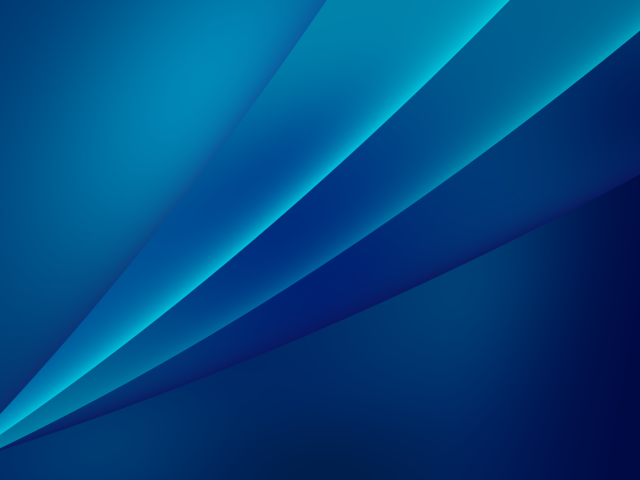
Reproduce this background procedurally as a Shadertoy shader.

```glsl
// Overlapping blue sheets fanning out from the lower left, with glowing and shaded curved rims.

// Soft elliptical spot, stretched along a direction: size.x along it, size.y across it.
float spot(vec2 p, vec2 center, vec2 direction, vec2 size) {
    vec2 axis = normalize(direction);
    vec2 d = p - center;
    vec2 q = vec2(dot(d, axis), dot(d, vec2(axis.y, -axis.x))) / size;
    return exp(-dot(q, q));
}

// Signed distance to the parabola y = c.x + c.y x + c.z x^2, positive above it.
float rimDistance(vec2 p, vec3 c) {
    float slope = c.y + 2.0 * c.z * p.x;
    return (p.y - c.x - p.x * (c.y + c.z * p.x)) / sqrt(1.0 + slope * slope);
}

// Light or shadow that fades away from a rim.
float rimFade(float d, float width) {
    return exp(-max(d, 0.0) / width);
}

// Lay a sheet over everything above its rim.
vec3 cover(vec3 below, vec3 sheet, float d) {
    float soft = 0.75 / iResolution.y;
    return mix(below, sheet, smoothstep(-soft, soft, d));
}

// Deep sheet at the lower right
vec3 floorSheet(vec2 p) {
    vec3 color = vec3(0.0, 0.13, 0.385);
    color = mix(color, vec3(0.0, 0.255, 0.47), spot(p, vec2(1.0, 0.42), vec2(1.0, 0.5), vec2(0.36, 0.25)));
    color = mix(color, vec3(0.0, 0.235, 0.45), spot(p, vec2(0.22, 0.07), vec2(1.0, 0.2), vec2(0.27, 0.15)));
    color = mix(color, vec3(0.0, 0.115, 0.28), 0.8 * spot(p, vec2(0.68, 0.0), vec2(1.0, 0.0), vec2(0.25, 0.13)));
    return mix(color, vec3(0.0, 0.04, 0.27), smoothstep(0.95, 1.4, p.x + 0.15 * (0.5 - p.y)));
}

// Sheet with a shadowed rim
vec3 lowerSheet(vec2 p, float d) {
    vec3 color = vec3(0.0, 0.25, 0.48);
    color = mix(color, vec3(0.0, 0.13, 0.45), spot(p, vec2(0.66, 0.40), vec2(1.0, 0.6), vec2(0.30, 0.2)));
    color = mix(color, vec3(0.0, 0.11, 0.35), spot(p, vec2(1.36, 0.77), vec2(1.0, 0.5), vec2(0.22, 0.2)));
    return mix(color, vec3(0.05, 0.07, 0.36), 0.8 * rimFade(d, 0.028));
}

// Sheet with a dim teal rim, brightest at the right
vec3 middleSheet(vec2 p, float d) {
    vec3 color = vec3(0.0, 0.39, 0.57);
    color = mix(color, vec3(0.0, 0.165, 0.49), spot(p, vec2(0.61, 0.48), vec2(1.0, 0.8), vec2(0.40, 0.28)));
    float strength = mix(0.42, 0.85, smoothstep(0.6, 1.3, p.x));
    return mix(color, vec3(0.0, 0.70, 0.79), strength * rimFade(d, 0.032));
}

// Sheet with the strong cyan rim
vec3 upperSheet(vec2 p, float d) {
    vec3 color = mix(vec3(0.0, 0.32, 0.59), vec3(0.0, 0.51, 0.67), smoothstep(0.5, 0.95, p.y));
    color = mix(color, vec3(0.0, 0.20, 0.53), 0.8 * spot(p, vec2(0.58, 0.60), vec2(0.75, 0.66), vec2(0.25, 0.11)));
    return mix(color, vec3(0.0, 0.80, 0.88), 0.92 * rimFade(d, 0.035));
}

// Top left sheet: a broad light streak beside a shadowed rim
vec3 topSheet(vec2 p, float d) {
    vec3 color = mix(vec3(0.0, 0.20, 0.43), vec3(0.0, 0.54, 0.72),
                     spot(p, vec2(0.44, 0.83), vec2(0.65, 0.76), vec2(0.52, 0.28)));
    vec3 shadow = mix(vec3(0.06, 0.16, 0.43), vec3(0.05, 0.33, 0.61), smoothstep(0.1, 0.9, p.y));
    return mix(color, shadow, 0.8 * rimFade(d, 0.033));
}

void mainImage(out vec4 fragColor, in vec2 fragCoord) {
    vec2 p = fragCoord / iResolution.xy * vec2(4.0 / 3.0, 1.0);

    // Rims, from the lowest to the highest
    float lower = rimDistance(p, vec3(0.061, 0.325, 0.080));
    float middle = rimDistance(p, vec3(0.066, 0.482, 0.128));
    float upper = rimDistance(p, vec3(0.094, 0.686, 0.157));
    float top = rimDistance(p, vec3(0.137, 1.078, 0.278));

    // Stack the sheets from back to front
    vec3 color = floorSheet(p);
    color = cover(color, lowerSheet(p, lower), lower);
    color = cover(color, middleSheet(p, middle), middle);
    color = cover(color, upperSheet(p, upper), upper);
    color = cover(color, topSheet(p, top), top);

    fragColor = vec4(color, 1.0);
}
```
